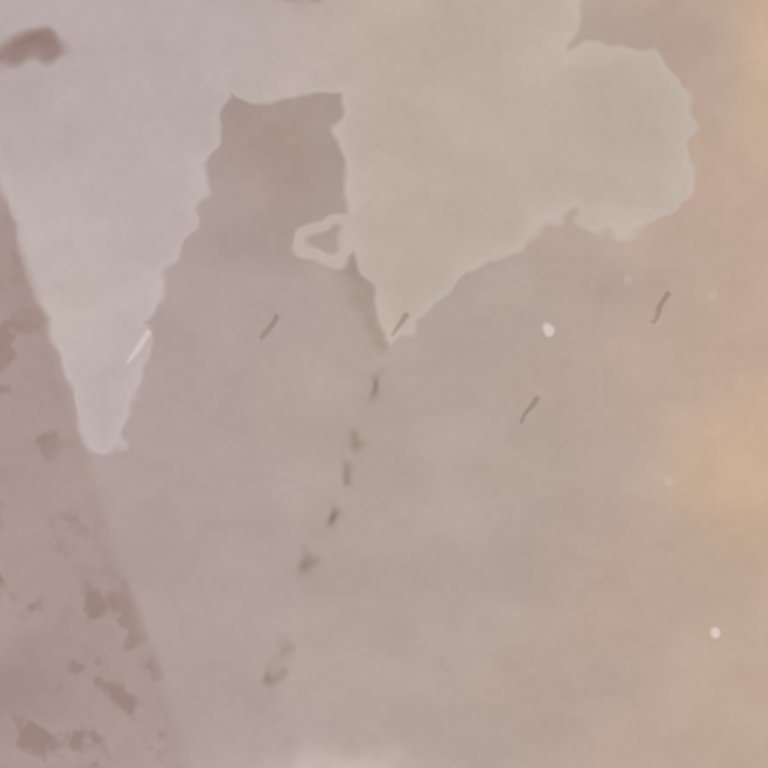
Reproduce this texture procedurally as a three.js fragment shader.

```glsl
// Weathered plaster wall with pale, rimmed damp stains, a dark slanted band and small scuffs.
varying vec2 vUv;

const vec3 COOL_PLASTER = vec3(0.688, 0.618, 0.606);
const vec3 GREY_PLASTER = vec3(0.700, 0.637, 0.602);
const vec3 WARM_PLASTER = vec3(0.748, 0.652, 0.590);
const vec3 AMBER_GLOW   = vec3(0.815, 0.705, 0.585);
const vec3 DAMP_SHADE   = vec3(0.640, 0.568, 0.532);
const vec3 BAND_SHADE   = vec3(0.662, 0.582, 0.560);
const vec3 RUST         = vec3(0.555, 0.440, 0.415);
const vec3 STAIN_COOL   = vec3(0.722, 0.668, 0.662);
const vec3 STAIN_WARM   = vec3(0.732, 0.680, 0.630);
const vec3 RIM_PALE     = vec3(0.790, 0.735, 0.705);
const vec3 CHALK        = vec3(0.860, 0.810, 0.780);
const vec3 GRIME        = vec3(0.420, 0.355, 0.280);
const float EDGE_WOBBLE = 0.060;  // broad raggedness of the stain edge
const float EDGE_CRUMB  = 0.016;  // fine raggedness of the stain edge
const float RIM_WIDTH   = 0.016;
const float MOTTLE      = 0.040;
const float GRAIN       = 0.022;

float hash(vec2 p) {
  vec3 q = fract(p.xyx * 0.1031);
  q += dot(q, q.yzx + 33.33);
  return fract((q.x + q.y) * q.z);
}

float noise(vec2 p) {
  vec2 i = floor(p), f = fract(p);
  f = f * f * (3.0 - 2.0 * f);
  return mix(mix(hash(i), hash(i + vec2(1.0, 0.0)), f.x),
             mix(hash(i + vec2(0.0, 1.0)), hash(i + 1.0), f.x), f.y);
}

float fbm(vec2 p) {
  float sum = 0.0, amp = 0.5;
  for (int i = 0; i < 4; i++) {
    sum += amp * noise(p);
    p = mat2(1.6, 1.2, -1.2, 1.6) * p + 17.3;
    amp *= 0.5;
  }
  return sum / 0.9375;
}

// Distance to a capsule whose radius runs from ra to rb
float capsule(vec2 p, vec2 a, vec2 b, float ra, float rb) {
  vec2 ab = b - a;
  float h = clamp(dot(p - a, ab) / dot(ab, ab), 0.0, 1.0);
  return length(p - a - ab * h) - mix(ra, rb, h);
}

// Soft round spot, 1 at its centre
float spot(vec2 p, vec2 centre, vec2 size) {
  vec2 q = (p - centre) / size;
  return exp(-dot(q, q));
}

// Signed distance to the pale stain, negative inside
float stainDistance(vec2 p) {
  float strip = max(0.885 - p.y, p.x - 0.73);
  float left = capsule(p, vec2(0.12, 0.90), vec2(0.14, 0.76), 0.20, 0.12);
  left = min(left, capsule(p, vec2(0.14, 0.74), vec2(0.13, 0.66), 0.11, 0.09));
  left = min(left, capsule(p, vec2(0.14, 0.55), vec2(0.145, 0.44), 0.064, 0.028));
  float wedge = 0.445 + 0.4 * max(0.70 - p.y, 0.0) - p.x;
  wedge = max(wedge, 0.81 * (0.555 + 0.72 * (p.x - 0.505) - p.y));
  wedge = max(wedge, p.x - 0.74);
  float lobe = length(p - vec2(0.79, 0.82)) - 0.12;
  float ring = abs(length((p - vec2(0.422, 0.695)) * vec2(0.9, 1.2)) - 0.027) - 0.010;
  return min(min(min(strip, left), min(wedge, lobe)), ring);
}

void main() {
  vec2 p = vUv;
  vec2 broad = vec2(fbm(p * 8.0 + 3.0), fbm(p * 8.0 + 41.0)) - 0.5;
  vec2 crumb = vec2(noise(p * 48.0), noise(p * 48.0 + 29.0)) - 0.5;
  vec2 w = p + EDGE_WOBBLE * broad + EDGE_CRUMB * crumb;
  float cloud = fbm(p * vec2(5.0, 8.0) + 11.0);
  float blotch = fbm(p * 24.0 + 7.0);

  // Plaster: cool on the left, warm on the right
  float across = p.x + 0.25 * (cloud - 0.5);
  vec3 col = mix(COOL_PLASTER, GREY_PLASTER, smoothstep(0.15, 0.50, across));
  col = mix(col, WARM_PLASTER, smoothstep(0.58, 0.98, across));
  col = mix(col, AMBER_GLOW, 0.75 * spot(w, vec2(0.99, 0.39), vec2(0.09, 0.10)));
  col = mix(col, AMBER_GLOW, 0.60 * spot(w, vec2(1.01, 0.95), vec2(0.05, 0.16)));
  col = mix(col, DAMP_SHADE, 0.85 * spot(w, vec2(0.37, 0.82), vec2(0.12, 0.13)));
  col = mix(col, DAMP_SHADE, 0.30 * spot(w, vec2(0.84, 0.95), vec2(0.09, 0.07)));

  // Slanted band with rusty flecks
  float bandEdge = 0.245 - 0.33 * p.y - p.x + 0.3 * EDGE_WOBBLE * broad.x;
  float band = smoothstep(-0.012, 0.012, bandEdge);
  float fleck = smoothstep(0.53, 0.74, blotch) * smoothstep(0.36, 0.62, cloud + 0.1);
  col = mix(col, BAND_SHADE, band * (0.55 + 0.35 * smoothstep(0.1, 0.5, p.y)));
  col = mix(col, RUST, band * fleck * 0.50);
  col = mix(col, RUST, 0.30 * spot(w, vec2(0.02, 0.12), vec2(0.08, 0.05)));
  col = mix(col, DAMP_SHADE, 0.45 * spot(vec2(bandEdge, 0.0), vec2(0.012, 0.0), vec2(0.016)) * blotch);

  // Pale stain with a chalky rim
  float d = stainDistance(w);
  float stain = smoothstep(0.005, -0.006, d) * (1.0 - band);
  float rim = exp(-max(-d, 0.0) / RIM_WIDTH) * (0.35 + 0.5 * cloud);
  vec3 stainCol = mix(STAIN_COOL, STAIN_WARM, smoothstep(0.20, 0.55, p.x));
  stainCol = mix(stainCol, RIM_PALE, 0.55 * spot(w, vec2(0.11, 0.62), vec2(0.07, 0.14)));
  col = mix(col, mix(stainCol, RIM_PALE, rim), stain);
  col = mix(col, CHALK, 0.55 * spot(w, vec2(0.44, -0.01), vec2(0.12, 0.035)));

  // Rusty chips at the top and grime below the wedge
  float chip = capsule(w, vec2(0.0, 0.92), vec2(0.06, 0.94), 0.014, 0.022);
  chip = min(chip, capsule(w, vec2(0.35, 1.01), vec2(0.40, 1.01), 0.012, 0.012));
  col = mix(col, RUST, smoothstep(0.012, -0.010, chip) * (0.35 + 0.7 * blotch));
  float seam = capsule(w, vec2(0.45, 0.66), vec2(0.49, 0.56), 0.008, 0.006);
  col = mix(col, GRIME, 0.30 * smoothstep(0.018, -0.008, seam) * blotch * (1.0 - stain));

  // Drip specks along a slanting line, then scratches and chalk dots
  for (int i = 0; i < 7; i++) {
    float k = float(i);
    vec2 at = mix(vec2(0.50, 0.52), vec2(0.33, 0.09), (k + hash(vec2(k, 5.0))) / 7.0);
    float strength = 0.12 + 0.40 * hash(vec2(k, 9.0));
    col = mix(col, GRIME, strength * spot(w, at, vec2(0.008, 0.014)));
  }
  for (int i = 0; i < 5; i++) {
    float k = float(i);
    vec2 at = vec2(0.18 + 0.17 * k, 0.15 + 0.45 * hash(vec2(k, 2.0)));
    vec2 arm = vec2(0.011, 0.017) * (0.6 + 0.6 * hash(vec2(k, 3.0)));
    float scratch = capsule(p + 0.006 * crumb, at - arm, at + arm, 0.001, 0.003);
    vec3 ink = i == 0 ? CHALK : GRIME;
    col = mix(col, ink, (i == 0 ? 0.7 : 0.32) * smoothstep(0.004, -0.002, scratch));
    vec2 dotAt = vec2(0.55 + 0.4 * hash(vec2(k, 6.0)), 0.1 + 0.56 * hash(vec2(k, 8.0)));
    float dotMask = smoothstep(0.010, 0.004, length(p - dotAt + 0.006 * crumb));
    col = mix(col, CHALK, dotMask * (i < 2 ? 0.85 : 0.15));
  }

  // Soft mottling and faint grain
  col += MOTTLE * (fbm(p * vec2(10.0, 16.0) + 53.0) - 0.5);
  col += GRAIN * (blotch - 0.5) + 0.5 * GRAIN * (noise(p * 110.0) - 0.5);
  gl_FragColor = vec4(col, 1.0);
}
```
